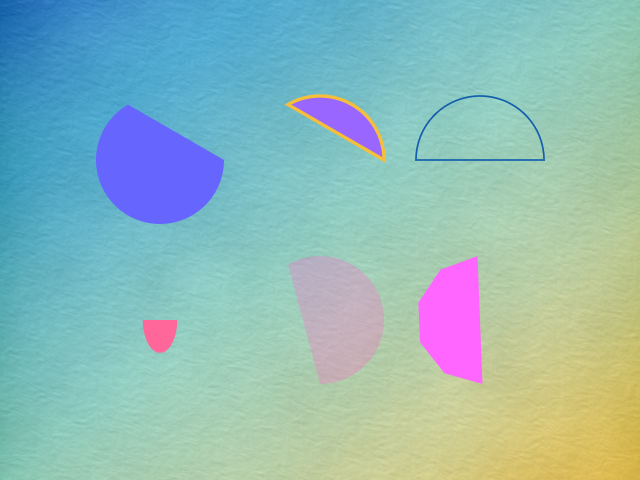
A Shadertoy shader for this background:

```glsl
// Cut discs, a half ellipse and half a decagon on a diagonal blue-to-gold wash.
// Shapes are distance fields on a canvas 6 units high; the paper is
// a colour ramp with darkened edges, soft blotches and embossed noise.

float hash(vec2 p) {
    vec3 q = fract(p.xyx * 0.1031);
    q += dot(q, q.yzx + 33.33);
    return fract((q.x + q.y) * q.z);
}

float noise(vec2 p) {
    vec2 i = floor(p), f = fract(p);
    f = f * f * (3.0 - 2.0 * f);
    return mix(mix(hash(i), hash(i + vec2(1, 0)), f.x),
               mix(hash(i + vec2(0, 1)), hash(i + vec2(1, 1)), f.x), f.y);
}

float fbm(vec2 p) {
    float sum = 0.0, amp = 0.5;
    for (int i = 0; i < 4; i++) {
        sum += amp * noise(p);
        p = p * 2.03 + 7.1;
        amp *= 0.5;
    }
    return sum;
}

vec2 direction(float degrees) {
    float a = radians(degrees);
    return vec2(cos(a), sin(a));
}

// Wavy paper fibres, used as a height field
float paperHeight(vec2 p) {
    p += 0.08 * vec2(noise(p * 5.0), noise(p * 5.0 + 40.0));
    p.y += 0.25 * p.x;
    return noise(p * vec2(11, 21)) + 0.5 * noise(p * vec2(25, 42) + 9.0);
}

vec3 paper(vec2 uv, vec2 p) {
    // Diagonal colour ramp from the upper left to the lower right
    float t = 0.5 * (uv.x + 1.0 - uv.y) + 0.035 * (fbm(p * 0.9) - 0.47);
    vec3 col = mix(vec3(0.17, 0.43, 0.77), vec3(0.31, 0.66, 0.81), smoothstep(-0.05, 0.2, t));
    col = mix(col, vec3(0.58, 0.81, 0.76), clamp((t - 0.2) / 0.3, 0.0, 1.0));
    col = mix(col, vec3(0.76, 0.81, 0.63), clamp((t - 0.5) / 0.25, 0.0, 1.0));
    col = mix(col, vec3(0.90, 0.75, 0.34), smoothstep(0.7, 1.02, t));

    // Worn side edges and broad stains
    float edge = exp(-uv.x * 14.0) + 0.7 * exp(-(1.0 - uv.x) * 14.0);
    col -= vec3(0.09, 0.06, 0.10) * edge;
    col += 0.06 * (fbm(p * 1.6 + 20.0) - 0.47);

    // Embossed grain lit from the upper left
    float relief = paperHeight(p) - paperHeight(p + vec2(-0.012, 0.022));
    return col + 0.055 * relief + 0.018 * (noise(p * 60.0) - 0.5);
}

// Disc limited to the side of a chord that the normal points to
float cutDisc(vec2 q, float normalAngle, float offset) {
    return max(length(q) - 0.8, offset - dot(q, direction(normalAngle)));
}

float halfEllipse(vec2 q, vec2 radii) {
    return max((length(q / radii) - 1.0) * radii.x, q.y);
}

// Half of a ten-sided polygon: five outer sides and one long cut
float halfDecagon(vec2 q) {
    float d = -dot(q, direction(182.2));
    for (int i = 0; i < 5; i++)
        d = max(d, dot(q, direction(110.2 + 36.0 * float(i))) - 0.8 * cos(radians(18.0)));
    return d;
}

float cover(float d) {
    float pixel = 6.0 / iResolution.y;
    return clamp(0.5 - d / pixel, 0.0, 1.0);
}

void mainImage(out vec4 fragColor, in vec2 fragCoord) {
    vec2 uv = fragCoord / iResolution.xy;
    vec2 p = 6.0 * fragCoord / iResolution.y;
    vec3 col = paper(uv, p);

    // Upper row: large segment, outlined segment, half-disc outline
    col = mix(col, vec3(0.4, 0.4, 1.0), cover(cutDisc(p - vec2(2, 4), 240.0, -0.4)));
    float segment = cutDisc(p - vec2(4, 4), 60.0, 0.4);
    col = mix(col, vec3(0.6, 0.4, 1.0), cover(segment));
    col = mix(col, vec3(0.96, 0.75, 0.23), cover(abs(segment) - 0.021));
    float dome = cutDisc(p - vec2(6, 4), 90.0, 0.0);
    col = mix(col, vec3(0.07, 0.37, 0.68), cover(abs(dome) - 0.0105));

    // Lower row: half ellipse, translucent segment, half polygon
    col = mix(col, vec3(1.0, 0.4, 0.6), cover(halfEllipse(p - vec2(2, 2), vec2(0.215, 0.41))));
    col = mix(col, vec3(1.0, 0.4, 0.8), 0.3 * cover(cutDisc(p - vec2(4, 2), 15.0, -0.207)));
    col = mix(col, vec3(1.0, 0.4, 1.0), cover(halfDecagon(p - vec2(6, 2))));

    fragColor = vec4(clamp(col, 0.0, 1.0), 1.0);
}
```
